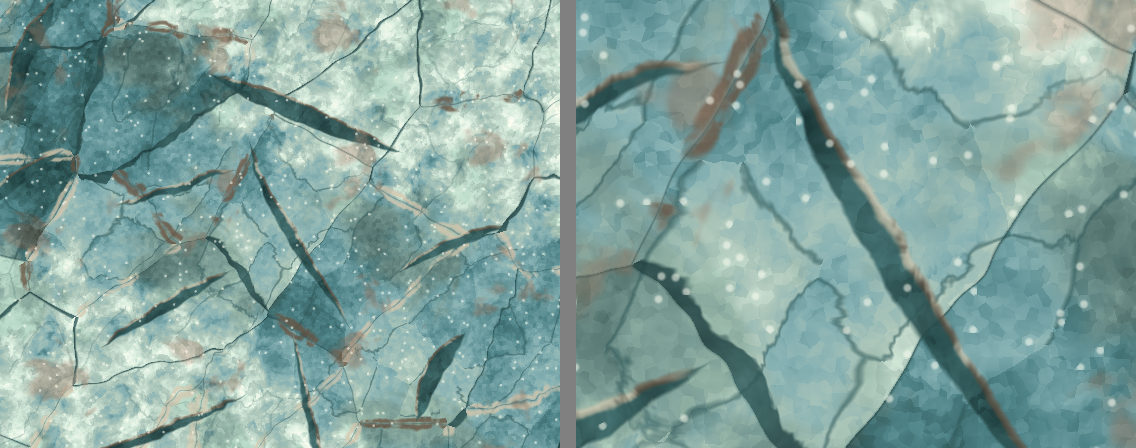
Left, the full canvas; right, a detail of the centre.
Give the GLSL for this texture, as a Shadertoy shader.

```glsl
// Fractured teal rock: warped cellular facets with tilted shading, dark
// one-sided cracks, tapering diagonal blades, pale grainy crust in two
// opposite corners, rusty veins and small glinting mineral specks.

const vec3 VOID_COL = vec3(0.08, 0.18, 0.18);
const vec3 DEEP  = vec3(0.19, 0.35, 0.35);
const vec3 TEAL  = vec3(0.31, 0.52, 0.54);
const vec3 SLATE = vec3(0.52, 0.69, 0.70);
const vec3 SAGE  = vec3(0.68, 0.78, 0.73);
const vec3 PALE  = vec3(0.85, 0.93, 0.87);
const vec3 GLINT = vec3(0.99, 1.00, 0.95);
const vec3 OLIVE = vec3(0.45, 0.56, 0.51);
const vec3 RUST  = vec3(0.40, 0.31, 0.24);
const vec3 VEIN  = vec3(0.84, 0.78, 0.68);

const float GRAIN_ANGLE = 0.80;            // main fracture direction
const vec2  FACET_SCALE = vec2(3.0, 4.6);  // facets per canvas height
const float CRUST_START = 0.28;            // distance from the teal band
const float CRACK_WIDTH = 0.10;            // in facet units
const int   BLADES = 10;

float hash(vec2 p) {
    vec3 q = fract(p.xyx * vec3(0.1031, 0.1030, 0.0973));
    q += dot(q, q.yzx + 33.33);
    return fract((q.x + q.y) * q.z);
}

mat2 turn(float a) {
    return mat2(cos(a), -sin(a), sin(a), cos(a));
}

// Layered sines, each layer bent by the sum so far; about -0.8 to 0.8.
float ripple(vec2 p) {
    float sum = 0.0, amp = 0.5;
    for (int i = 0; i < 6; i++) {
        p = turn(0.9) * p * 1.75 + 1.3 + sum * 1.5;
        sum += amp * sin(p.x) * cos(p.y * 1.13);
        amp *= 0.64;
    }
    return sum;
}

struct Cell { float edge, id, pair; vec2 rel, side; };

// Cellular noise: edge distance, cell hash, border hash, offset to the seed.
Cell cells(vec2 p) {
    vec2 base = floor(p), home = base;
    Cell c = Cell(9.0, 0.0, 0.0, vec2(9.0), vec2(0.0));
    for (int i = 0; i < 9; i++) {
        vec2 g = base + vec2(i % 3, i / 3) - 1.0;
        vec2 r = g + 0.1 + 0.8 * vec2(hash(g), hash(g + 71.7)) - p;
        if (dot(r, r) < dot(c.rel, c.rel)) { c.rel = r; home = g; }
    }
    c.id = hash(home + 13.1);
    for (int i = 0; i < 25; i++) {
        vec2 g = home + vec2(i % 5, i / 5) - 2.0;
        vec2 r = g + 0.1 + 0.8 * vec2(hash(g), hash(g + 71.7)) - p;
        vec2 away = r - c.rel;
        if (dot(away, away) < 1e-5) continue;
        float d = dot(0.5 * (r + c.rel), normalize(away));
        if (d < c.edge) {
            c.edge = d;
            c.side = normalize(away);
            c.pair = hash(g + home + 5.3);
        }
    }
    return c;
}

// Brightness 0..1 to rock colour, with room for hollows and highlights.
vec3 rockColor(float t) {
    float s = t * 4.0;
    vec3 c = mix(VOID_COL, DEEP, clamp(s + 1.0, 0.0, 1.0));
    c = mix(c, TEAL,  clamp(s, 0.0, 1.0));
    c = mix(c, SLATE, clamp(s - 1.0, 0.0, 1.0));
    c = mix(c, SAGE,  clamp(s - 2.0, 0.0, 1.0));
    c = mix(c, PALE,  clamp(s - 3.0, 0.0, 1.0));
    return mix(c, GLINT, clamp(s - 4.0, 0.0, 1.0));
}

void mainImage(out vec4 fragColor, in vec2 fragCoord) {
    vec2 p = fragCoord / iResolution.y;
    float soft = max(1.2 / iResolution.y, 0.002);
    vec2 warp = 0.035 * vec2(ripple(p * 3.0), ripple(p * 3.0 + 9.0));
    float broad = ripple(p * 2.2 + 4.0), mottle = ripple(p * 19.0 + 2.0);

    // Large facets, smaller chips and two sizes of mineral grain.
    vec2 q = turn(-GRAIN_ANGLE) * vec2(p.x + warp.x, -p.y + warp.y);
    q = turn(GRAIN_ANGLE) * (p + warp) * FACET_SCALE;
    Cell facet = cells(q + 3.0);
    Cell chip = cells(q * 2.3 + 0.12 * mottle + 17.0);
    Cell grain = cells(p * 52.0 + 1.2 * mottle);
    Cell speck = cells(p * 105.0 + 31.0);

    // Crust fills both corners beyond a teal band across the canvas.
    float band = abs(dot(p - vec2(0.62, 0.45), vec2(0.45, 0.89)));
    float crust = smoothstep(-0.05, 0.07, band - CRUST_START + 0.14 * broad
        + 0.05 * mottle + 0.10 * (facet.id - 0.5));

    // Facet brightness from cell tone, tilt and fine mottling.
    float tilt = dot(facet.rel, turn(6.283 * facet.id) * vec2(0.30, 0.0));
    float stone = 0.37 + 0.34 * (facet.id - 0.5) + 0.24 * (chip.id - 0.5)
        + tilt + 0.14 * mottle + 0.10 * broad + 0.10 * (grain.id - 0.5);
    float pit = smoothstep(0.35, 0.75, ripple(p * 13.0 + 40.0) + 0.2 * grain.id);
    float rough = 0.84 + 0.34 * mottle + 0.24 * (grain.id - 0.5)
        + 0.12 * (chip.id - 0.5) - 0.32 * pit;
    float tone = mix(stone, rough, crust) + 0.13 * (speck.id - 0.5);
    vec3 col = rockColor(tone);
    float stain = smoothstep(0.05, 0.5, ripple(p * 5.0 + 21.0) + 0.1 * mottle);
    col = mix(col, OLIVE * (0.55 + 0.9 * clamp(tone, 0.0, 1.0)), 0.65 * stain);

    // Hairlines between chips, then shadowed cracks and veins on facets.
    float hair = smoothstep(0.035, 0.0, chip.edge) * step(0.5, chip.pair);
    col = mix(col, DEEP, 0.55 * hair * (1.0 - 0.6 * crust));
    float lower = smoothstep(-0.1, 0.3, facet.side.y);
    float width = CRACK_WIDTH * lower * smoothstep(0.4, 1.0, facet.pair)
        * (0.9 + 0.9 * mottle) * (1.0 - 0.75 * crust);
    float crack = smoothstep(soft * 4.0, -soft * 4.0, facet.edge - width);
    col = mix(col, rockColor(-0.1 + 0.16 * mottle), 0.85 * crack);
    float vein = smoothstep(0.035, 0.008, abs(facet.edge - 0.02 - 0.03 * mottle))
        * smoothstep(0.45, 0.35, facet.pair) * smoothstep(-0.3, 0.2, mottle);
    col = mix(col, mix(RUST, VEIN, step(0.2, facet.pair)), 0.75 * vein);

    // Bowed blades that taper at both ends, with a worn bright rim.
    for (int i = 0; i < BLADES; i++) {
        float n = float(i), h = hash(vec2(n, 8.0)), k = hash(vec2(n, 29.0));
        vec2 centre = fract(n * vec2(0.755, 0.570) + vec2(0.52, 0.46)) * vec2(1.25, 1.0);
        float lean = GRAIN_ANGLE + (h - 0.5) * 1.1 - 1.5 * step(0.8, k);
        vec2 l = turn(lean) * (p + 0.6 * warp - centre);
        float u = l.x / (0.10 + 0.15 * k);
        float body = (0.008 + 0.018 * h) * (1.0 - u * u);
        float y = l.y - 0.035 * (k - 0.4) * u * u + 0.004 * mottle;
        float inside = smoothstep(soft, -soft, abs(y) - body);
        col = mix(col, rockColor(-0.04 + 0.18 * mottle + 0.12 * (grain.id - 0.5)), 0.92 * inside);
        float rim = smoothstep(0.005, 0.001, abs(y - body)) * smoothstep(1.0, 0.8, abs(u));
        col = mix(col, mix(RUST, VEIN, smoothstep(-0.2, 0.4, mottle)), 0.65 * rim);
    }

    // Rusty patches and scattered glints.
    float rust = smoothstep(0.42, 0.7, ripple(p * 7.0 + 63.0) + 0.15 * mottle);
    col = mix(col, RUST + 0.25 * tone, 0.5 * rust);
    float glint = step(0.955, speck.id) * smoothstep(0.45, 0.15, length(speck.rel));
    col = mix(col, GLINT, 0.55 * glint);
    fragColor = vec4(clamp(col, 0.0, 1.0), 1.0);
}
```
